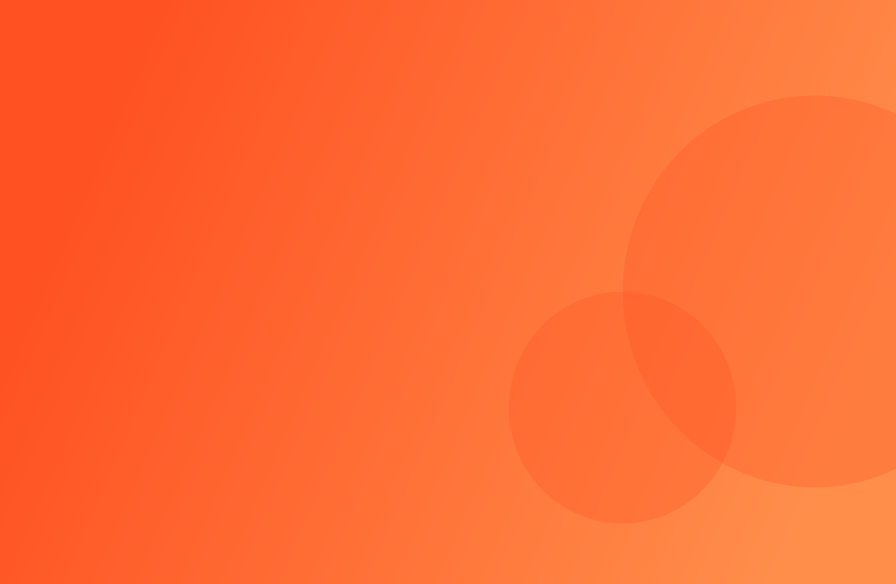
This background is drawn by a Shadertoy shader. Its source:

```glsl
// A warm orange backdrop: a slanted linear gradient from red-orange to amber,
// with two overlapping translucent discs at the right. The gradient is a clamped
// projection and the discs are antialiased distance functions.

#define DEEP_ORANGE  vec3(1.000, 0.318, 0.133)
#define AMBER        vec3(1.000, 0.557, 0.294)
#define RAMP_START   vec2(0.260, 1.000)
#define RAMP_SLOPE   vec2(1.000, -0.433)
#define RAMP_LENGTH  1.498
#define LARGE_CENTER vec2(1.395, 0.501)
#define LARGE_RADII  vec2(0.3285, 0.3355)
#define SMALL_CENTER vec2(1.066, 0.302)
#define SMALL_RADII  vec2(0.1947, 0.1985)
#define DISC_OPACITY 0.30

// Approximate signed distance to a slightly narrowed disc
float discDistance(vec2 point, vec2 center, vec2 radii) {
    return (length((point - center) / radii) - 1.0) * min(radii.x, radii.y);
}

// Coverage with an edge about one pixel wide
float coverage(float dist, float pixel) {
    return 1.0 - smoothstep(-0.75 * pixel, 0.75 * pixel, dist);
}

void mainImage(out vec4 fragColor, in vec2 fragCoord) {
    // Canvas height is one unit
    float pixel = 1.0 / iResolution.y;
    vec2 point = fragCoord * pixel;

    // Slanted background ramp
    float ramp = dot(point - RAMP_START, RAMP_SLOPE) / RAMP_LENGTH;
    vec3 color = mix(DEEP_ORANGE, AMBER, clamp(ramp, 0.0, 1.0));

    // Translucent discs, deeper where they overlap
    float large = coverage(discDistance(point, LARGE_CENTER, LARGE_RADII), pixel);
    float small = coverage(discDistance(point, SMALL_CENTER, SMALL_RADII), pixel);
    color = mix(color, DEEP_ORANGE, DISC_OPACITY * large);
    color = mix(color, DEEP_ORANGE, DISC_OPACITY * small);

    fragColor = vec4(color, 1.0);
}
```
